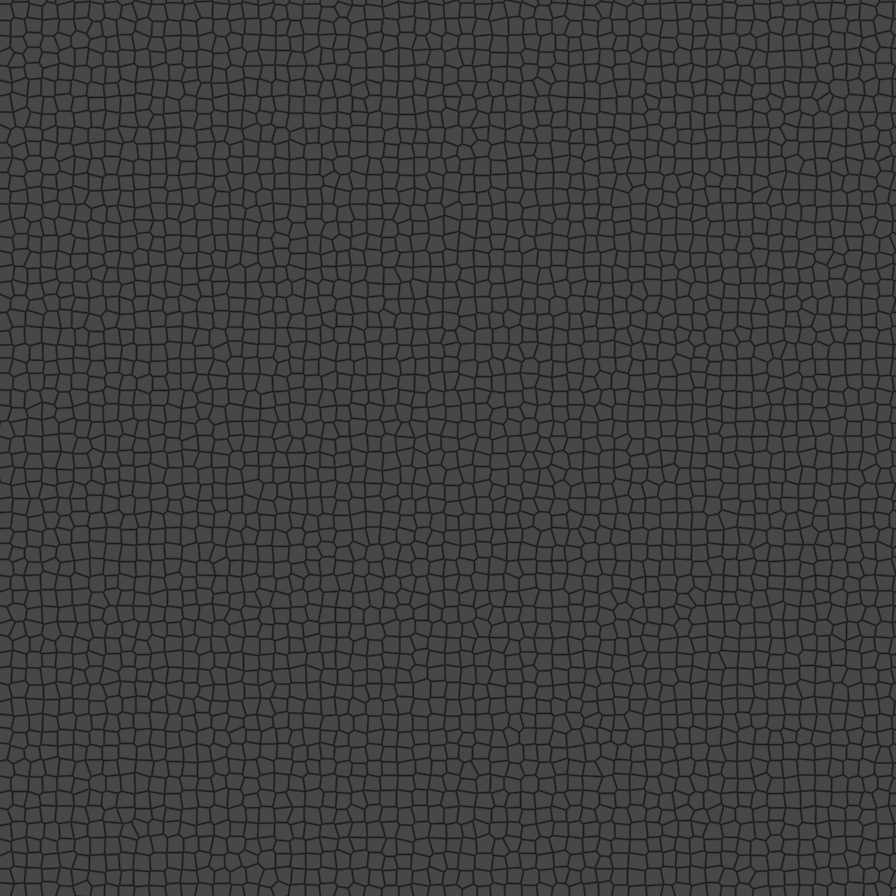
A three.js fragment shader for this texture:

```glsl
// Fine dark grey paving: nearly square cells parted by thin black joints.
// A Voronoi diagram of a lightly jittered grid gives the crooked cells, and
// the exact distance to the nearest cell border draws the soft joints.
varying vec2 vUv;

const float CELLS_ACROSS = 58.0;
const float JITTER = 0.42;
const vec2 SEED_CENTRE = vec2(0.25);
const float JOINT_REACH = 0.9 / 512.0; // half width of a joint, in canvas units

const vec3 STONE_COLOUR = vec3(0.28);
const vec3 JOINT_COLOUR = vec3(0.10);

// Sine-free hash of a grid cell to two values in 0..1
vec2 hash2(vec2 cell) {
  vec3 p = fract(cell.xyx * vec3(0.1031, 0.1030, 0.0973));
  p += dot(p, p.yzx + 33.33);
  return fract((p.xx + p.yz) * p.zy);
}

// Seed point of a cell, in grid units
vec2 seedPoint(vec2 cell, float jitter) {
  return cell + SEED_CENTRE + jitter * (hash2(cell + 17.0) - 0.5);
}

// Distance from a point to the closest Voronoi border, in grid units
float borderDistance(vec2 point, float jitter) {
  vec2 home = floor(point);
  vec2 nearestCell = home;
  vec2 toNearest = vec2(0.0);
  float nearestSq = 1e3;

  // Find the seed that owns this point
  for (int y = -1; y <= 1; y++) {
    for (int x = -1; x <= 1; x++) {
      vec2 cell = home + vec2(float(x), float(y));
      vec2 toSeed = seedPoint(cell, jitter) - point;
      float distSq = dot(toSeed, toSeed);
      if (distSq < nearestSq) {
        nearestSq = distSq;
        nearestCell = cell;
        toNearest = toSeed;
      }
    }
  }

  // Measure to the bisectors between the owner and its neighbours
  float border = 1e3;
  for (int y = -1; y <= 1; y++) {
    for (int x = -1; x <= 1; x++) {
      if (x == 0 && y == 0) continue;
      vec2 cell = nearestCell + vec2(float(x), float(y));
      vec2 toSeed = seedPoint(cell, jitter) - point;
      vec2 across = normalize(toSeed - toNearest);
      border = min(border, dot(0.5 * (toSeed + toNearest), across));
    }
  }
  return border;
}

// Soft line, full at its middle and fading out evenly over its reach
float softLine(float dist, float reach) {
  return clamp(1.0 - dist / reach, 0.0, 1.0);
}

void main() {
  float border = borderDistance(vUv * CELLS_ACROSS, JITTER) / CELLS_ACROSS;
  float joint = softLine(border, JOINT_REACH);
  gl_FragColor = vec4(mix(STONE_COLOUR, JOINT_COLOUR, joint), 1.0);
}
```
